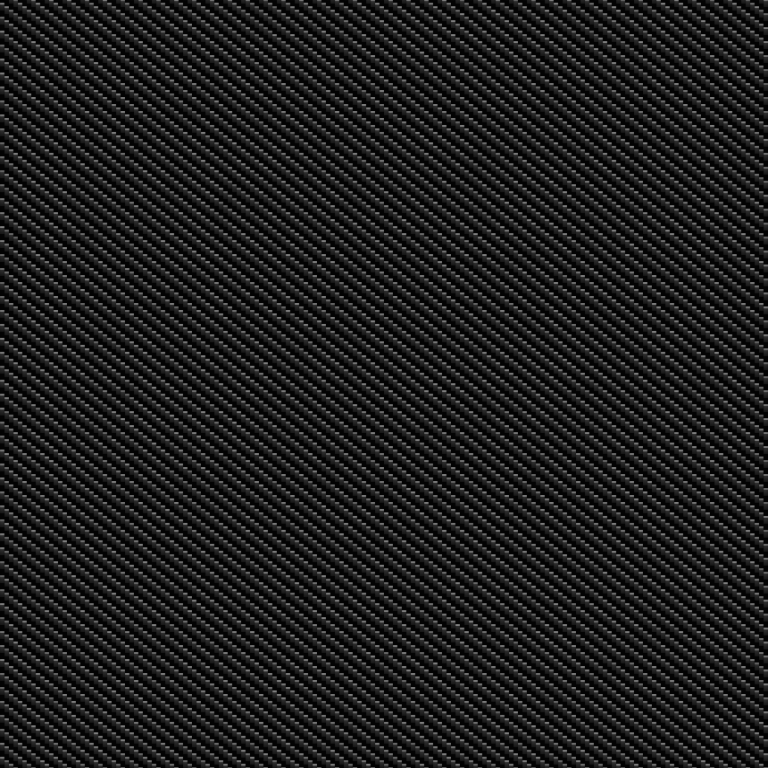
Give the GLSL for this texture, as a Shadertoy shader.

```glsl
// Black carbon-fibre twill: narrow columns of small tow blocks, each column
// stepped down by a quarter repeat so that the blocks join into diagonal ribs.
// Each block has a thin glossy top, a fading grey body and a black gap below.

const float REPEATS_ACROSS = 43.0;
const float REPEATS_DOWN = 55.0;
const float COLUMNS_PER_REPEAT = 4.0;

// Block layout, measured downward within one repeat
const float GLOSS_TOP = 0.20;
const float GLOSS_END = 0.33;
const float BODY_END = 0.76;

const vec3 GAP_COLOR = vec3(0.012);
const vec3 BODY_LOW = vec3(0.085);
const vec3 BODY_HIGH = vec3(0.19);
const vec3 GLOSS_DIM = vec3(0.38);
const vec3 GLOSS_BRIGHT = vec3(0.50);

const float BLOCK_WEAR = 0.06;      // tone change between blocks
const float EDGE_SHADE = 0.14;      // darkening at the column sides

float hash(vec2 p) {
    vec3 q = fract(vec3(p.xyx) * 0.1031);
    q += dot(q, q.yzx + 33.33);
    return fract((q.x + q.y) * q.z);
}

// Smooth-edged coverage of the interval from start to end
float band(float x, float start, float end, float blur) {
    return clamp((x - start) / blur + 0.5, 0.0, 1.0)
         - clamp((x - end) / blur + 0.5, 0.0, 1.0);
}

// Colour of one column at a height given in repeats
vec3 towColumn(float column, float height, float blur) {
    float phase = height + column / COLUMNS_PER_REPEAT;
    vec2 block = vec2(column, floor(phase)) + 8.0;
    float down = 1.0 - fract(phase);

    float tone = 1.0 + BLOCK_WEAR * (hash(block) - 0.5);
    float fade = clamp((down - GLOSS_END) / (BODY_END - GLOSS_END), 0.0, 1.0);
    vec3 body = mix(BODY_HIGH, BODY_LOW, fade) * tone;
    vec3 gloss = mix(GLOSS_DIM, GLOSS_BRIGHT, hash(block + 43.0));

    vec3 color = mix(GAP_COLOR, body, band(down, GLOSS_TOP, BODY_END, blur));
    return mix(color, gloss, band(down, GLOSS_TOP, GLOSS_END, blur));
}

void mainImage(out vec4 fragColor, in vec2 fragCoord) {
    vec2 uv = fragCoord / iResolution.xy;
    float columns = REPEATS_ACROSS * COLUMNS_PER_REPEAT;
    vec2 blur = vec2(columns, REPEATS_DOWN) / iResolution.xy;
    float across = uv.x * columns;
    float height = uv.y * REPEATS_DOWN;

    // Blend the two columns that meet at the nearest side
    float edge = floor(across + 0.5);
    float rightShare = clamp((across - edge) / blur.x + 0.5, 0.0, 1.0);
    vec3 color = mix(towColumn(edge - 1.0, height, blur.y),
                     towColumn(edge, height, blur.y), rightShare);

    // Round the tows off toward their sides
    float side = abs(fract(across) * 2.0 - 1.0);
    color *= 1.0 - EDGE_SHADE * side * side;
    fragColor = vec4(color, 1.0);
}
```
